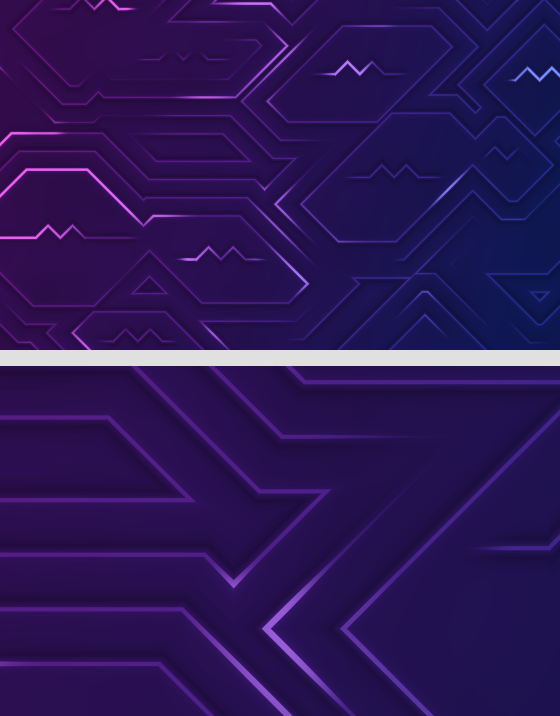
Top, the full canvas; bottom, a detail of the centre.
This background is drawn by a Shadertoy shader. Its source:

```glsl
// Neon maze: thin bent lines, level and diagonal, on a purple to navy ground.
// Scattered clipped diamonds are merged into one distance field; its contours
// form the lines, noise fades and lights them, and zigzags fill the cores.

float hash(vec2 p) {
    vec3 q = fract(vec3(p.xyx) * 0.1031);
    q += dot(q, q.yzx + 33.33);
    return fract((q.x + q.y) * q.z);
}

float noise(vec2 p) {
    vec2 i = floor(p), f = fract(p);
    f = f * f * (3.0 - 2.0 * f);
    return mix(mix(hash(i), hash(i + vec2(1, 0)), f.x),
               mix(hash(i + vec2(0, 1)), hash(i + vec2(1, 1)), f.x), f.y);
}

vec3 ramp(vec3 left, vec3 middle, vec3 right, float t) {
    return t < 0.5 ? mix(left, middle, t * 2.0) : mix(middle, right, t * 2.0 - 1.0);
}

// Diamond stretched along its diagonals and cut flat above and below.
float clippedDiamond(vec2 p, vec3 size) {
    vec2 diagonal = abs(vec2(p.x + p.y, p.x - p.y)) * 0.7071;
    return max(max(diagonal.x - size.x, diagonal.y - size.y), abs(p.y) - size.z);
}

// Nearest shape: distance, then the position relative to its centre.
vec3 mazeField(vec2 p) {
    const float cell = 0.5;
    vec2 base = floor(p / cell);
    vec3 nearest = vec3(9.0, 0.0, 0.0);
    for (int j = -2; j <= 2; j++)
    for (int i = -2; i <= 2; i++) {
        vec2 id = base + vec2(i, j);
        vec2 jitter = vec2(hash(id + 11.3), hash(id + 47.9));
        vec2 local = p - (id + 0.1 + 0.8 * jitter) * cell;
        vec3 size = vec3(0.03 + 0.2 * hash(id + 71.1),
                         0.03 + 0.2 * hash(id + 93.7),
                         0.03 + 0.17 * hash(id + 129.5));
        float d = clippedDiamond(local, size);
        if (d < nearest.x) nearest = vec3(d, local);
    }
    return nearest;
}

// Level stroke with a few teeth in its middle.
float zigzag(vec2 p) {
    float teeth = 0.035 * (1.0 - abs(2.0 * fract(p.x / 0.07) - 1.0));
    float inside = step(abs(p.x), 0.07);
    return abs(p.y - teeth * inside) * mix(1.0, 0.7071, inside);
}

float stroke(float d, float halfWidth, float pixel) {
    return 1.0 - smoothstep(halfWidth - pixel, halfWidth + pixel, d);
}

void mainImage(out vec4 fragColor, in vec2 fragCoord) {
    vec2 p = fragCoord / iResolution.y;
    vec2 uv = fragCoord / iResolution.xy;
    float pixel = 0.7 / iResolution.y;
    float across = clamp(uv.x + 0.2 * (0.5 - uv.y), 0.0, 1.0);

    // Ground with faint mottling
    vec3 color = ramp(vec3(0.195, 0.045, 0.295), vec3(0.15, 0.06, 0.31),
                      vec3(0.055, 0.09, 0.315), across);
    color *= 0.95 + 0.1 * noise(p * 7.0);

    // Line colours
    vec3 tint = ramp(vec3(0.58, 0.13, 0.72), vec3(0.45, 0.18, 0.8),
                     vec3(0.22, 0.25, 0.84), across);
    vec3 bright = ramp(vec3(0.95, 0.36, 0.93), vec3(0.75, 0.47, 0.98),
                       vec3(0.42, 0.58, 1.0), across);

    // Contours of the field, each with its own fading and highlights
    const float spacing = 0.052;
    vec3 field = mazeField(p + vec2(3.17, 5.4));
    float level = floor(field.x / spacing);
    float offset = field.x - (level + 0.5) * spacing;
    vec2 shift = vec2(17.3, 9.1) * level;
    float fade = smoothstep(0.26, 0.5, noise(p * 3.6 + shift));
    float spark = smoothstep(0.6, 0.86, noise(p * 4.6 + shift + 40.0)) * fade;
    float dist = abs(offset);

    // Zigzags replace the contours inside each core
    if (level < 0.0) {
        dist = zigzag(field.yz);
        offset = dist;
        fade = smoothstep(0.0, 0.035, -field.x);
        spark = fade * smoothstep(0.5, 0.8, noise(p * 6.0 + 80.0));
    }

    // Shadow beside the line, soft glow, then the line itself
    color *= 1.0 - 0.28 * fade * exp(-abs(offset - 0.009) / 0.006);
    color += tint * fade * (0.12 + 0.25 * spark) * exp(-dist / 0.005);
    float halfWidth = 0.0008 + 0.0012 * fade + 0.0016 * spark;
    vec3 ink = mix(tint * 0.68, bright, spark);
    color = mix(color, ink, stroke(dist, halfWidth, pixel) * fade);

    fragColor = vec4(color, 1.0);
}
```
